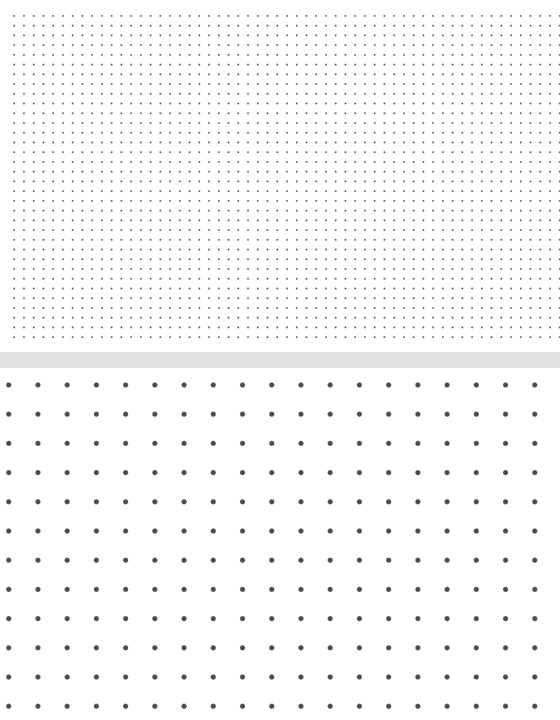
Top: the whole. Bottom: its middle third, enlarged.
This pattern is drawn by a WebGL 1 fragment shader. Its source:

```glsl
precision highp float;
// Dot-grid paper: small soft grey dots on white, 57 columns by 34 rows.
// Each pixel finds its nearest grid point, limited to the grid's extent,
// and shades a disc there from its signed distance.

uniform vec2 u_resolution;

// Lengths are fractions of the canvas width; rows count down from the top.
const vec2 GRID_COUNT = vec2(57.0, 34.0);
const vec2 GRID_PITCH = vec2(0.017396, 0.017383);
const vec2 FIRST_DOT = vec2(0.02539, 0.02842);
const float DOT_RADIUS = 0.0015;
const float EDGE_PIXELS = 1.2;
const vec3 PAPER_COLOR = vec3(1.0);
const vec3 INK_COLOR = vec3(0.30);

// Position of the grid dot closest to p, leaving the margins empty.
vec2 nearestDot(vec2 p) {
  vec2 cell = floor((p - FIRST_DOT) / GRID_PITCH + 0.5);
  cell = clamp(cell, vec2(0.0), GRID_COUNT - 1.0);
  return FIRST_DOT + cell * GRID_PITCH;
}

// Linear coverage ramp centred on the edge of a shape.
float coverage(float signedDistance, float edgeWidth) {
  return clamp(0.5 - signedDistance / edgeWidth, 0.0, 1.0);
}

void main() {
  // Top-left based coordinates, with the canvas width as one unit.
  vec2 fromTop = vec2(gl_FragCoord.x, u_resolution.y - gl_FragCoord.y);
  vec2 p = fromTop / u_resolution.x;

  float dotDistance = length(p - nearestDot(p)) - DOT_RADIUS;
  float ink = coverage(dotDistance, EDGE_PIXELS / u_resolution.x);

  gl_FragColor = vec4(mix(PAPER_COLOR, INK_COLOR, ink), 1.0);
}
```
